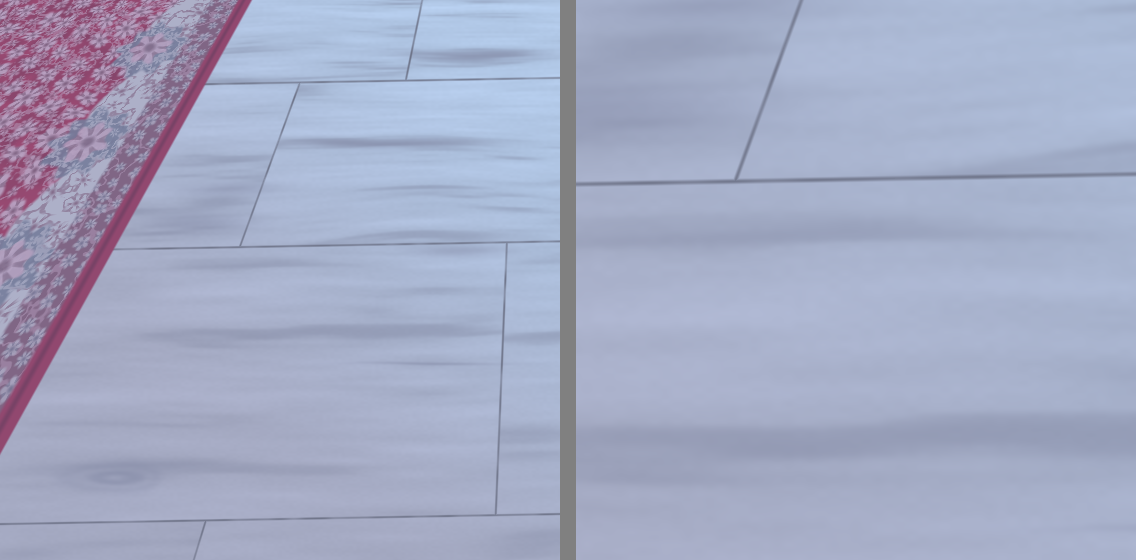
Left: the whole. Right: its middle third, enlarged.
Write a Shadertoy shader that draws this texture.

```glsl
// Pale wood-look planks receding in perspective, with a patterned red rug at left.
// The canvas is projected to floor coordinates (across, depth); rows, joints, grain
// and rug bands are laid out there, with hashed noise varying planks and blossoms.
const vec2  VANISH     = vec2(0.965, 2.019);  // vanishing point of the joints
const float ROLL       = 0.018;               // tilt of the row seams
const float ROW_START  = 0.5139;              // depth of the nearest full row
const float ROW_DEPTH  = 0.1715;
const float PLANK_LEN  = 0.55;
const vec4  JOINTS     = vec4(-0.041, -0.368, -0.206, -0.307); // shift per row
const float SEAM_HALF  = 0.0016;
const float RUG_EDGE   = -0.506;
const float RUG_SKEW   = 0.055;
const float RUG_ASPECT = 1.4;
const float TRIM_W     = 0.024;
const float GUARD_W    = 0.072;
const float BORDER_W   = 0.135;
const float MEDAL_STEP = 0.165;
const vec2  KNOT       = vec2(0.205, 0.147);
const vec3 WOOD_NEAR = vec3(0.648, 0.668, 0.765);
const vec3 WOOD_FAR  = vec3(0.690, 0.780, 0.900);
const vec3 STREAK    = vec3(0.510, 0.535, 0.645);
const vec3 SEAM      = vec3(0.420, 0.440, 0.520);
const vec3 CRIMSON   = vec3(0.610, 0.290, 0.450);
const vec3 WINE      = vec3(0.470, 0.260, 0.400);
const vec3 MAUVE     = vec3(0.500, 0.400, 0.520);
const vec3 PETAL     = vec3(0.720, 0.630, 0.755);
const vec3 IVORY     = vec3(0.680, 0.690, 0.785);
const vec3 SLATE     = vec3(0.460, 0.490, 0.610);
// Dark smears: centre x, y, half length, half thickness
const vec4 SMEARS[6] = vec4[6](
    vec4(0.67, 0.745, 0.16, 0.008), vec4(0.41, 0.665, 0.08, 0.012),
    vec4(0.36, 0.605, 0.09, 0.018), vec4(0.77, 0.351, 0.12, 0.003),
    vec4(0.82, 0.552, 0.08, 0.010), vec4(0.85, 0.905, 0.14, 0.010));

float hash(vec2 p) {
    vec3 q = fract(p.xyx * 0.1031);
    q += dot(q, q.yzx + 33.33);
    return fract((q.x + q.y) * q.z);
}
float noise(vec2 p) {
    vec2 i = floor(p), f = fract(p);
    f = f * f * (3.0 - 2.0 * f);
    return mix(mix(hash(i), hash(i + vec2(1, 0)), f.x),
               mix(hash(i + vec2(0, 1)), hash(i + vec2(1, 1)), f.x), f.y);
}
float fbm(vec2 p) {
    return 0.53 * noise(p) + 0.27 * noise(p * 2.03 + 17.3) + 0.2 * noise(p * 4.1 + 39.7);
}

// Scalloped blossom: x = coverage, y = dark heart and petal gaps
vec2 blossom(vec2 c, float radius, float petals, float turn, float soft) {
    float r = length(c) / radius, lobe = cos(petals * atan(c.y, c.x) + turn);
    float rim = 0.87 + 0.13 * lobe, s = soft / radius;
    float heart = 1.0 - smoothstep(0.22 - s, 0.3 + s, r);
    float gaps = smoothstep(0.2, -0.7, lobe) * smoothstep(0.25, 0.5, r);
    return vec2(1.0 - smoothstep(rim - s, rim + s, r), max(heart, 0.75 * gaps));
}
// Gently warped, jittered grid of blossoms, every other column shifted
vec2 flowers(vec2 p, float size, float aa) {
    p = p / size + 0.7 * vec2(noise(p * 15.0), noise(p * 15.0 + 50.0));
    p.y += 0.5 * mod(floor(p.x), 2.0);
    vec2 id = floor(p);
    float h = hash(id + 41.0);
    vec2 jitter = 0.24 * (vec2(h, hash(id + 87.0)) - 0.5);
    return blossom(fract(p) - 0.5 - jitter, 0.30 + 0.16 * hash(id + 9.0),
                   5.0 + floor(3.0 * h), 6.28 * h, 0.05 + aa / size);
}

vec3 rugColor(vec2 q, float aa) {
    vec2 big = flowers(q, 0.042, aa), small = flowers(q + 0.019, 0.022, aa);
    float vine = 1.0 - smoothstep(0.02, 0.08, abs(fbm(q * 55.0) - 0.48));
    // Field: blossoms among twisting vines
    vec3 col = mix(mix(CRIMSON, WINE, 0.7 * noise(q * 60.0)), PETAL, 0.5 * vine);
    col = mix(col, mix(PETAL, MAUVE, small.y), 0.6 * small.x);
    col = mix(col, mix(PETAL, MAUVE, big.y), 0.92 * big.x);
    // Pale border
    vec3 border = mix(IVORY, MAUVE, 0.6 * vine);
    border = mix(border, mix(IVORY, MAUVE, big.y), 0.85 * big.x);
    float wave = BORDER_W + 0.012 * cos(6.2832 * q.y / MEDAL_STEP);
    col = mix(border, col, smoothstep(-0.004, 0.004, q.x - wave));
    // Medallions: slate scallops, a pale wreath and a mauve core
    vec2 m = vec2(q.x - 0.122, (fract((q.y - 1.106) / MEDAL_STEP + 0.5) - 0.5) * MEDAL_STEP);
    m += 0.008 * (noise(q * 50.0) - 0.5);
    vec2 outer = blossom(m, 0.055, 9.0, 0.0, 0.003 + aa);
    vec2 inner = blossom(m, 0.031, 7.0, 1.0, 0.002 + aa);
    vec3 disc = mix(SLATE, IVORY, max(0.7 * vine, 0.7 * small.x * (1.0 - small.y)));
    disc = mix(disc, mix(PETAL, MAUVE, inner.y), 0.85 * inner.x);
    col = mix(col, disc, 0.9 * outer.x);
    // Guard band, then the plain trim with its ridge
    vec3 guard = mix(mix(MAUVE, PETAL, 0.45 * vine), mix(IVORY, SLATE, small.y), 0.7 * small.x);
    col = mix(guard, col, smoothstep(-0.003, 0.003, q.x - GUARD_W));
    vec3 trim = mix(CRIMSON, WINE, 0.3 + 0.7 * smoothstep(0.006, 0.0, abs(q.x - 0.6 * TRIM_W)));
    return mix(trim, col, smoothstep(-0.003, 0.003, q.x - TRIM_W));
}

vec3 floorColor(vec2 uv, float across, float z, float px) {
    float v = (z - ROW_START) / ROW_DEPTH, u = (across - JOINTS[int(floor(v)) & 3]) / PLANK_LEN;
    float seed = hash(vec2(floor(v), floor(u)) + 23.0);
    // Long grain along the plank, over a fine weave
    vec2 g = vec2(across * 4.0 + seed * 57.0, z * 75.0 + seed * 31.0);
    float grain = fbm(g + vec2(0.0, 0.8 * noise(g * vec2(1.3, 0.15))));
    float weave = noise(uv * vec2(150.0, 260.0)) - 0.5;
    vec3 col = mix(WOOD_NEAR, WOOD_FAR, smoothstep(0.3, 1.05, 0.45 * uv.x + 0.65 * uv.y));
    col *= 1.0 + 0.15 * (grain - 0.5) + 0.014 * weave;
    col = mix(col, STREAK, 0.35 * smoothstep(0.42, 0.15, grain));
    for (int i = 0; i < 6; i++) {
        vec2 d = (uv - SMEARS[i].xy) / SMEARS[i].zw;
        d.y += noise(vec2(uv.x * 9.0, float(i) * 9.0)) - 0.5;
        col = mix(col, STREAK, 0.55 * exp(-dot(d, d)) * (1.1 - 0.7 * grain));
    }
    // Knot with faint rings
    float r = length((uv - KNOT) / vec2(0.085, 0.036)) + 0.8 * (noise(uv * vec2(16, 34)) - 0.5);
    col = mix(col, STREAK, exp(-1.2 * r * r) * (0.4 + 0.15 * cos(7.0 * r)));
    // Seams, measured back in canvas units
    vec2 gap = abs(fract(vec2(v, u) + 0.5) - 0.5) * vec2(ROW_DEPTH / z, PLANK_LEN) / z;
    float line = 1.0 - smoothstep(0.0, SEAM_HALF + px, min(gap.x, gap.y));
    return mix(col, SEAM, line * (0.5 + 0.5 * noise(uv * 40.0)));
}

void mainImage(out vec4 fragColor, in vec2 fragCoord) {
    vec2 uv = fragCoord / iResolution.xy;
    float px = 1.0 / min(iResolution.x, iResolution.y);
    float z = 1.0 / (VANISH.y - uv.y + ROLL * (uv.x - 0.5)), aa = px * z;
    float across = (uv.x - VANISH.x) * z;
    float inside = RUG_EDGE - RUG_SKEW * (0.981 - z) - across;
    vec3 rug = rugColor(vec2(inside, z * RUG_ASPECT), aa);
    vec3 col = mix(floorColor(uv, across, z, px), rug, smoothstep(-1.5 * aa, 1.5 * aa, inside));
    fragColor = vec4(col, 1.0);
}
```
